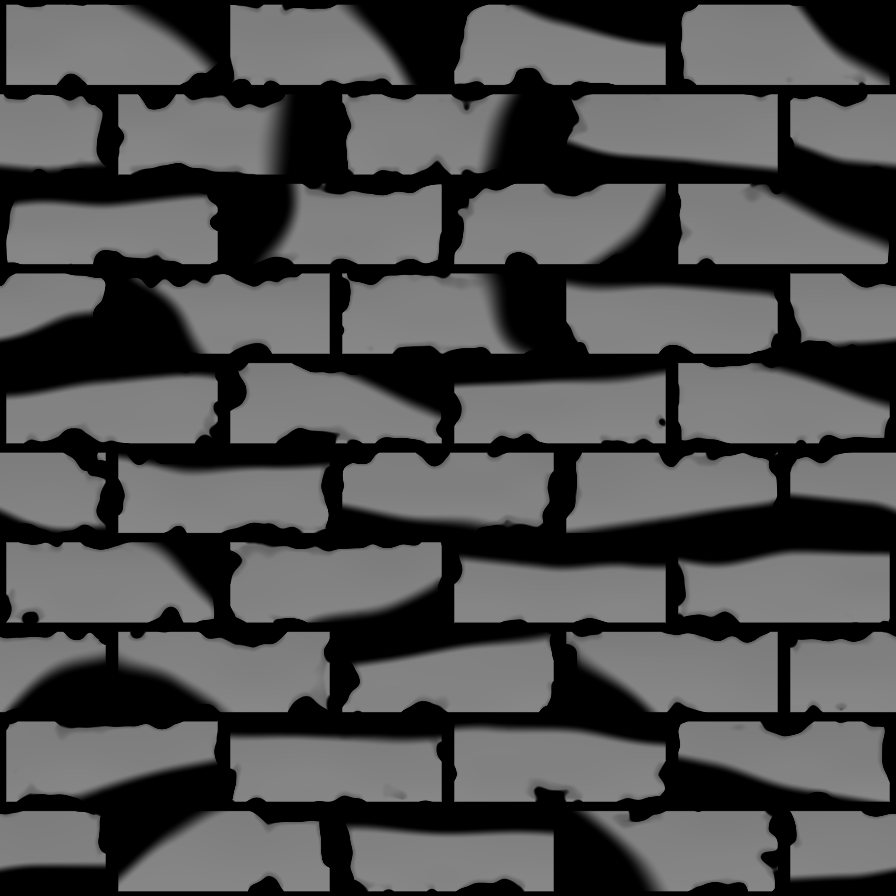
Write a WebGL 1 fragment shader that draws this texture map.

```glsl
precision highp float;
// Running-bond wall of worn grey bricks with chipped rims and soft wavy shadows on black mortar.

uniform vec2 u_resolution;

#define BRICKS vec2(4.0, 10.0)            // repeats across and down
#define MORTAR vec2(0.0140, 0.0104)       // full joint width, canvas units
#define BRICK_GREY 0.508
#define GREY_VARIATION 0.035
#define SHADOW_START 0.40                 // from brick centre (0) to rim (1)
#define SHADOW_WIDTH 0.29
#define SHADOW_WAVE 0.55
#define WAVE_SCALE 11.0
#define CHIP_DEPTH 0.045
#define CHIP_THRESHOLD 0.48
#define CHIP_SCALE 27.0

float hash(vec2 p) {
  vec3 q = fract(p.xyx * vec3(0.1031, 0.1030, 0.0973));
  q += dot(q, q.yzx + 33.33);
  return fract((q.x + q.y) * q.z);
}

float noise(vec2 p) {
  vec2 i = floor(p);
  vec2 f = fract(p);
  f = f * f * (3.0 - 2.0 * f);
  float low = mix(hash(i), hash(i + vec2(1.0, 0.0)), f.x);
  float high = mix(hash(i + vec2(0.0, 1.0)), hash(i + vec2(1.0, 1.0)), f.x);
  return mix(low, high, f.y);
}

// Depth of the broken rim; zero along intact stretches.
float chipDepth(vec2 p, vec2 seed) {
  float n = 0.68 * noise(p * CHIP_SCALE + seed)
          + 0.32 * noise(p * CHIP_SCALE * 2.3 + seed.yx);
  return CHIP_DEPTH * max(n - CHIP_THRESHOLD, 0.0);
}

// Light left by a wavy shadow that enters from a random side; q spans -1..1.
float shadowLight(vec2 q, vec2 p, vec2 id, vec2 seed) {
  float angle = 6.28318 * hash(id + 17.0);
  vec2 side = normalize(vec2(0.85 * cos(angle), sin(angle)));
  float wave = noise(p * WAVE_SCALE + seed + 40.0) - 0.5;
  float reach = dot(side, q) + SHADOW_WAVE * wave;
  return 1.0 - smoothstep(SHADOW_START, SHADOW_START + SHADOW_WIDTH, reach);
}

void main() {
  vec2 uv = gl_FragCoord.xy / u_resolution;
  float aa = 0.75 / min(u_resolution.x, u_resolution.y);

  // Brick layout: even rows from the bottom are shifted by half a brick.
  vec2 grid = uv * BRICKS;
  float row = floor(grid.y);
  grid.x += 0.5 * (1.0 - mod(row, 2.0));
  vec2 id = vec2(mod(floor(grid.x), BRICKS.x), row);
  vec2 local = (fract(grid) - 0.5) / BRICKS;
  vec2 halfSize = 0.5 / BRICKS - 0.5 * MORTAR;
  vec2 q = local / halfSize;
  vec2 seed = 90.0 * vec2(hash(id + 3.0), hash(id + 51.0));

  // Chipped outline
  vec2 inset = halfSize - abs(local);
  float depth = chipDepth(local, seed);
  float rim = min(inset.x, inset.y) - depth;
  float mask = smoothstep(-aa, aa, rim);

  // Surface tone, with a faint dark halo beside chips
  float mottling = noise(local * vec2(12.0, 30.0) + seed + 7.0) - 0.5;
  float tone = BRICK_GREY + GREY_VARIATION * (0.5 * mottling - 0.5 * q.y);
  float halo = smoothstep(0.0, 0.004, depth) * (1.0 - smoothstep(0.0, 0.008, rim));
  tone *= 1.0 - 0.22 * halo;

  float light = shadowLight(q, local, id, seed);
  gl_FragColor = vec4(vec3(tone * light * mask), 1.0);
}
```
